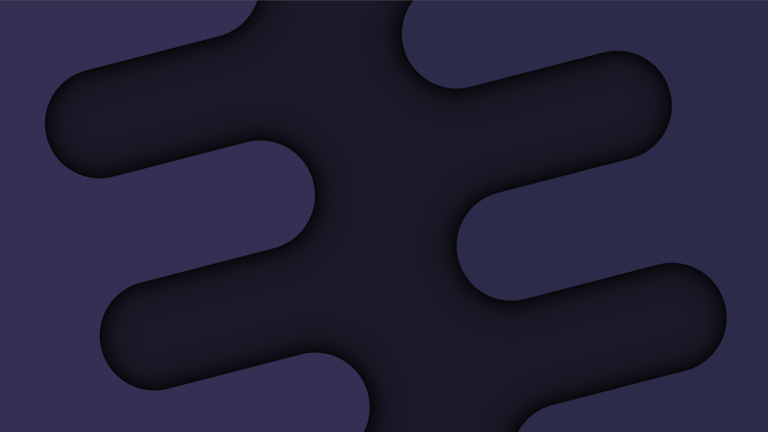
A WebGL 1 fragment shader for this background:

```glsl
precision highp float;

uniform vec2 u_resolution;

const float PERIOD = 0.507;
const float RADIUS = PERIOD * 0.25;

// Signed distance to a panel on the left whose rounded fingers point right.
// Fingers repeat along y; tipX and notchX are the centres of the round ends.
float panelDistance(vec2 q, float fingerY) {
  const float tipX = 0.470;
  const float notchX = 0.152;
  float across = abs(mod(q.y - fingerY + 0.5 * PERIOD, PERIOD) - 0.5 * PERIOD);
  float finger = length(vec2(max(q.x - tipX, 0.0), across)) - RADIUS;
  float notch = RADIUS - length(vec2(notchX - q.x, 0.5 * PERIOD - across));
  return q.x < notchX ? notch : finger;
}

// Soft dark falloff outside a panel edge
float shadow(float d) {
  return 1.0 - 0.75 * exp(-max(d, 0.0) / 0.0265);
}

float coverage(float d, float pixel) {
  return 1.0 - smoothstep(-0.75 * pixel, 0.75 * pixel, d);
}

void main() {
  float pixel = 1.0 / u_resolution.y;
  vec2 p = (gl_FragCoord.xy - 0.5 * u_resolution) * pixel;
  p = vec2(p.x + 0.8889, 0.5 - p.y);

  // Tilted axes: x along the fingers, y across them
  vec2 q = vec2(dot(p, vec2(0.968, -0.25)), dot(p, vec2(0.25, 0.968)));
  float left = panelDistance(q, 0.588);
  float right = panelDistance(vec2(1.4736 - q.x, q.y), 0.340);

  // Recessed channel with shadows, then both panels
  vec3 color = vec3(0.105, 0.102, 0.160) * shadow(left) * shadow(right);
  color = mix(color, vec3(0.204, 0.184, 0.327), coverage(left, pixel));
  color = mix(color, vec3(0.174, 0.172, 0.290), coverage(right, pixel));

  // Faint light rim along the top
  color = mix(color, vec3(0.32), 0.4 * (1.0 - smoothstep(0.001, 0.0035, p.y)));

  gl_FragColor = vec4(color, 1.0);
}
```
